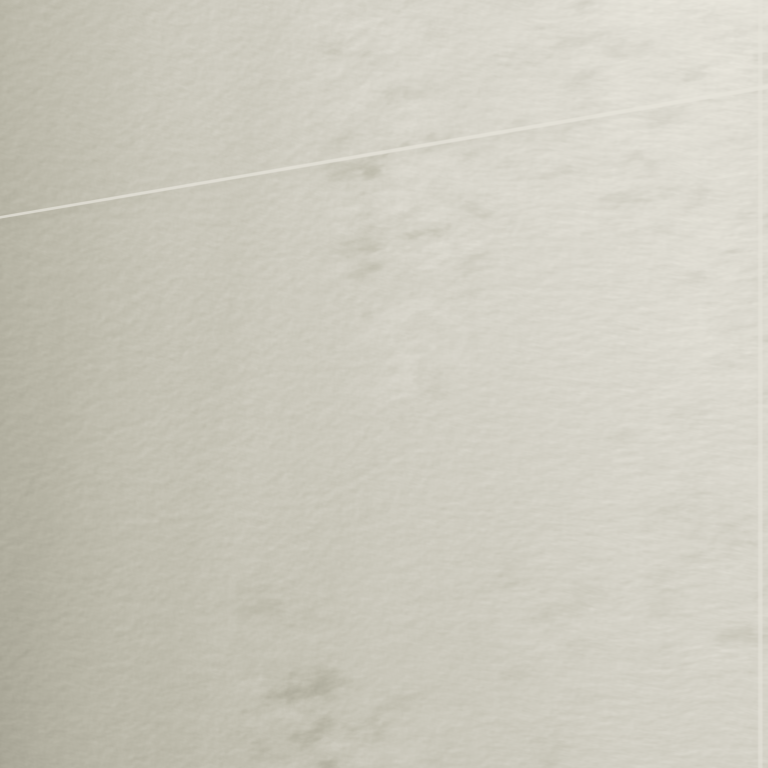
Give the GLSL for this texture, as a three.js fragment shader.

```glsl
// Pale plaster wall with soft side light, fine grain, smudges and two thin light seams.
varying vec2 vUv;

float hash(vec2 p) {
  return fract(sin(dot(p, vec2(127.1, 311.7))) * 43758.5453);
}

float noise(vec2 p) {
  vec2 i = floor(p);
  vec2 f = fract(p);
  f = f * f * (3.0 - 2.0 * f);
  return mix(mix(hash(i), hash(i + vec2(1.0, 0.0)), f.x),
             mix(hash(i + vec2(0.0, 1.0)), hash(i + 1.0), f.x), f.y);
}

float fbm(vec2 p) {
  float sum = 0.0;
  float amp = 0.5;
  for (int i = 0; i < 4; i++) {
    sum += amp * noise(p);
    p = mat2(0.96, 0.28, -0.28, 0.96) * p * 2.03 + 7.3;
    amp *= 0.5;
  }
  return sum;
}

// Height of the fine surface fibres, longer towards the right
float grainHeight(vec2 p) {
  float fibreAngle = 0.5 * (noise(p * 14.0) - 0.5);
  vec2 q = p + vec2(0.0, fibreAngle * 0.02);
  float crumbs = fbm(q * vec2(85.0, 110.0));
  float fibres = fbm(q * vec2(38.0, 150.0) + 31.0);
  return mix(crumbs, fibres, 0.2 + 0.5 * smoothstep(0.3, 0.9, p.x));
}

// Soft-edged line of the given half width
float seam(float dist, float halfWidth) {
  return 1.0 - smoothstep(halfWidth * 0.4, halfWidth * 1.5, abs(dist));
}

void main() {
  vec2 p = vUv;

  // Broad light: dim left edge, brightest upper right
  float light = 0.757 + 0.1 * smoothstep(-0.1, 1.05, p.x) + 0.055 * (p.y - 0.5);
  light -= 0.055 * exp(-p.x * 11.0);
  light += 0.018 * (fbm(p * 3.0 + 4.0) - 0.47);

  // Faint leaning vertical bands, strongest on the left
  float across = p.x - 0.16 * p.y + 0.008 * noise(p * 4.0);
  float bands = noise(vec2(across * 15.0, p.y * 0.8)) - 0.5;
  light += 0.024 * bands * (1.0 - 0.65 * smoothstep(0.3, 0.7, p.x));

  // Flat smudges gathered along a wandering column
  vec2 tilted = vec2(p.x, p.y - 0.18 * p.x);
  float column = 0.5 + 0.09 * sin(p.y * 7.0 - 2.2);
  float gather = exp(-pow((p.x - column) / 0.13, 2.0));
  gather = max(gather, 0.45 * smoothstep(0.5, 0.8, p.x));
  gather *= smoothstep(0.25, 0.65, noise(p * vec2(6.0, 5.0) + 2.0));
  float smudge = fbm(tilted * vec2(21.0, 42.0) + 11.0);
  light -= 0.075 * gather * smoothstep(0.5, 0.78, smudge);
  light += 0.025 * gather * smoothstep(0.45, 0.25, smudge);

  // Grain lit from the upper left
  float relief = grainHeight(p) - grainHeight(p + vec2(-0.0025, 0.003));
  light += 0.075 * relief;
  light += 0.012 * (noise(p * vec2(170.0, 210.0)) - 0.5);

  // Slanted seam with a slight shade beneath, and an upright seam at the right
  float slant = p.y - mix(0.717, 0.887, p.x);
  light -= 0.012 * seam(slant + 0.006, 0.005);
  light = mix(light, 0.905, 0.75 * seam(slant, mix(0.0018, 0.003, p.x)));
  light = mix(light, 0.9, 0.6 * seam(p.x - 0.99, 0.003));

  // Warm grey tint, a little yellower in the shade
  float warmth = mix(0.07, 0.048, smoothstep(0.7, 0.88, light));
  gl_FragColor = vec4(light, light - 0.01, light - warmth, 1.0);
}
```
